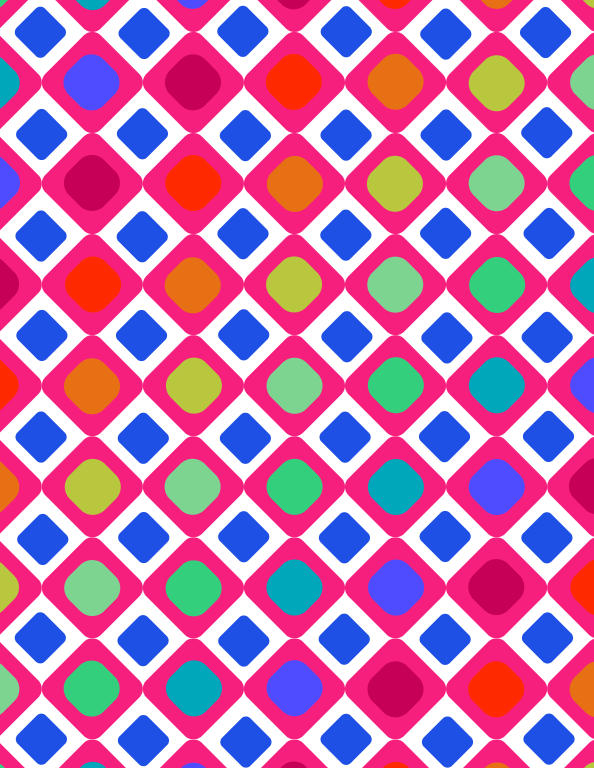
This pattern is drawn by a WebGL 2 fragment shader. Its source:

```glsl
#version 300 es
precision highp float;

uniform vec2 u_resolution;
out vec4 fragColor;

// Lattice, in canvas heights, measured from the top left
const float PITCH = 0.1316;
const vec2 FIRST_CENTER = vec2(0.1202, 0.1074);

// Half-diagonal and corner radius of each diamond, in pitches
const vec2 FRAME_SIZE = vec2(0.500, 0.120);
const vec2 CORE_SIZE = vec2(0.277, 0.168);
const vec2 GAP_SIZE = vec2(0.253, 0.064);

// Hand-placed wobble, in pitches
const float CORE_JITTER = 0.008;
const float GAP_JITTER = 0.018;
const vec2 GAP_SHIFT = vec2(0.002, 0.010);

const vec3 WHITE = vec3(1.0);
const vec3 PINK = vec3(0.965, 0.12, 0.495);
const vec3 BLUE = vec3(0.12, 0.315, 0.90);

const int CORE_COUNT = 8;
const vec3 CORE_COLORS[CORE_COUNT] = vec3[](
  vec3(0.00, 0.65, 0.73),  // teal
  vec3(0.31, 0.30, 1.00),  // violet
  vec3(0.78, 0.00, 0.34),  // crimson
  vec3(1.00, 0.16, 0.00),  // red
  vec3(0.91, 0.44, 0.08),  // orange
  vec3(0.72, 0.78, 0.24),  // olive
  vec3(0.49, 0.83, 0.57),  // mint
  vec3(0.20, 0.81, 0.49)   // green
);

float hash(vec2 p) {
  return fract(sin(dot(p, vec2(12.9898, 78.233))) * 43758.5453);
}

// Offset in -1..1 on both axes
vec2 wobble(vec2 cell) {
  return 2.0 * vec2(hash(cell), hash(cell + 37.0)) - 1.0;
}

// Signed distance to a rounded diamond; size = (half-diagonal, radius)
float diamond(vec2 p, vec2 size) {
  const float DIAGONAL = sqrt(2.0);
  vec2 turned = vec2(p.x + p.y, p.x - p.y) / DIAGONAL;
  float halfSide = (size.x + size.y * (DIAGONAL - 1.0)) / DIAGONAL;
  vec2 d = abs(turned) - halfSide + size.y;
  return length(max(d, 0.0)) + min(max(d.x, d.y), 0.0) - size.y;
}

float cover(float dist, float pixel) {
  return clamp(0.5 - dist / pixel, 0.0, 1.0);
}

void main() {
  vec2 pos = gl_FragCoord.xy / u_resolution.y;
  pos.y = 1.0 - pos.y;
  vec2 grid = (pos - FIRST_CENTER) / PITCH;
  float pixel = 1.0 / (u_resolution.y * PITCH);

  // Frames and cores sit on lattice points, gap diamonds between them
  vec2 cell = floor(grid + 0.5);
  vec2 local = grid - cell;
  vec2 gapCell = floor(grid);
  vec2 gapLocal = grid - gapCell - 0.5;

  // Core colour steps along the diagonals
  int index = int(mod(cell.x + cell.y + 1.0, float(CORE_COUNT)) + 0.5) % CORE_COUNT;

  float frame = diamond(local, FRAME_SIZE);
  float core = diamond(local - CORE_JITTER * wobble(cell), CORE_SIZE);
  float gap = diamond(gapLocal - GAP_SHIFT - GAP_JITTER * wobble(gapCell + 11.0), GAP_SIZE);

  vec3 color = mix(WHITE, BLUE, cover(gap, pixel));
  color = mix(color, PINK, cover(frame, pixel));
  color = mix(color, CORE_COLORS[index], cover(core, pixel));
  fragColor = vec4(color, 1.0);
}
```
